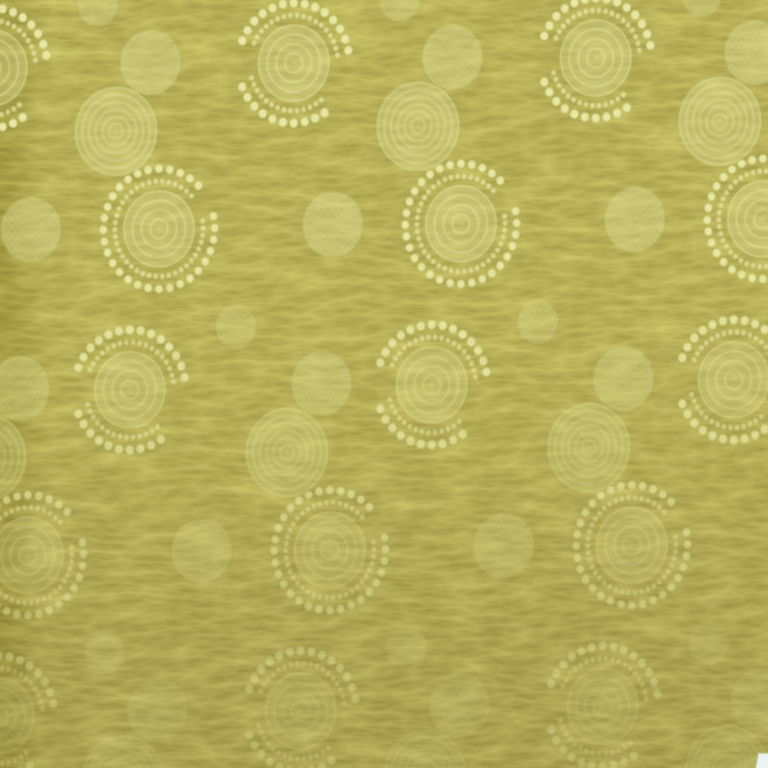
Write a Shadertoy shader that draws this pattern.

```glsl
// Olive heathered cloth with half-drop beaded medallions and pale discs that fade downwards.

const vec2 REPEAT = vec2(0.3932, 0.422);
const float TAU = 6.28318;

float softness() { return max(1.2 / iResolution.y, 0.0022); }

float fill(float d) { return 1.0 - smoothstep(-softness(), softness(), d); }

vec2 hash2(vec2 p) {
    return fract(sin(vec2(dot(p, vec2(127.1, 311.7)), dot(p, vec2(269.5, 183.3)))) * 4375.85);
}

// Distance to the nearest scattered cell point
float cellular(vec2 p) {
    vec2 cell = floor(p);
    float nearest = 2.0;
    for (int j = -1; j <= 1; j++)
        for (int i = -1; i <= 1; i++) {
            vec2 c = cell + vec2(i, j);
            nearest = min(nearest, length(c + hash2(c) - p));
        }
    return nearest;
}

// Local coordinates of the closest copy of a motif; alternate rows shift sideways
vec2 place(vec2 p, vec2 offset) {
    vec2 q = p - vec2(0.207, 0.702) - offset;
    float row = round(-q.y / REPEAT.y);
    q.y += row * REPEAT.y;
    q.x -= 0.0045 * row + 0.218 * mod(row, 2.0);
    q.x -= REPEAT.x * round(q.x / REPEAT.x);
    return vec2(q.x, q.y / 1.08);
}

// 1 outside the gap (centre angle, half width), 0 inside
float outsideGap(float angle, vec2 gap) {
    float d = mod(angle - gap.x + 0.5 * TAU, TAU) - 0.5 * TAU;
    return step(gap.y, abs(d));
}

float beads(vec2 q, float radius, float count, float size, vec2 gapA, vec2 gapB) {
    float stepAngle = TAU / count;
    float a = round(atan(q.y, q.x) / stepAngle) * stepAngle;
    float bead = fill(length(q - radius * vec2(cos(a), sin(a))) - size);
    return bead * outsideGap(a, gapA) * outsideGap(a, gapB);
}

// Tinted disc with evenly spaced thin rings and a centre dot
float ringedDisc(vec2 q, float radius, float rings, float tint, float line) {
    float r = length(q), gap = radius / rings;
    float d = abs(fract(r / gap + 0.5) - 0.5) * gap;
    return fill(r - radius - 0.001) * (tint + line * fill(d - 0.0012));
}

float medallion(vec2 q, float beadSize, vec2 gapA, vec2 gapB) {
    float m = ringedDisc(q, 0.046, 4.0, 0.3, 0.34);
    m = max(m, 0.75 * beads(q, 0.0575, 42.0, 0.0031, gapA, gapB));
    return max(m, beads(q, 0.0725, 32.0, beadSize, gapA, gapB));
}

// Plain woven disc with a slanted slit on its right side
float wovenDisc(vec2 q, float radius) {
    float slit = fill(abs(dot(q, vec2(-0.6, 0.8))) - 0.0012) * smoothstep(0.0, radius, q.x);
    float weave = 0.36 + 0.04 * sin(q.x * 700.0) * sin(q.y * 600.0);
    return fill(length(q) - radius) * weave * (1.0 - 0.7 * slit);
}

void mainImage(out vec4 fragColor, in vec2 fragCoord) {
    vec2 uv = fragCoord / iResolution.xy;
    vec2 p = uv - vec2(0.0, 0.0166 * (uv.x - 0.207));

    // Heathered ground
    vec2 grain = p + vec2(0.0, 0.003 * sin(p.x * 23.0 + p.y * 31.0));
    float streaks = 0.11 * (cellular(grain * vec2(15.0, 75.0)) - 0.46)
                  + 0.07 * (cellular(grain * vec2(42.0, 160.0) + 7.0) - 0.46);
    vec3 color = mix(vec3(0.675, 0.645, 0.325), vec3(0.73, 0.70, 0.35), smoothstep(0.0, 0.6, uv.y));
    color += streaks * vec3(1.0, 1.0, 0.8);
    color -= 0.07 * (1.0 - smoothstep(0.0, 0.07, uv.x));

    // Medallions: one open on both sides, one with a small gap
    float thread = medallion(place(p, vec2(-0.038, -0.209)), 0.0052, vec2(3.14, 0.3), vec2(-0.38, 0.42));
    thread = max(thread, medallion(place(p, vec2(0.0)), 0.0048, vec2(0.5, 0.22), vec2(0.5, 0.22)));

    // Ringed disc and three plain discs
    thread = max(thread, ringedDisc(place(p, vec2(-0.056, 0.128)), 0.053, 6.0, 0.3, 0.26));
    thread = max(thread, wovenDisc(place(p, vec2(-0.011, 0.217)), 0.039));
    thread = max(thread, wovenDisc(place(p, vec2(-0.167, 0.002)), 0.039));
    thread = max(thread, 0.8 * wovenDisc(place(p, vec2(0.1, -0.129)), 0.026));

    // Print fades towards the bottom and wears unevenly
    float fade = mix(0.3, 1.0, smoothstep(-0.05, 0.8, uv.y));
    fade *= 0.9 + 0.2 * cellular(p * vec2(60.0, 110.0));
    color = mix(color, vec3(0.91, 0.91, 0.65), clamp(thread * fade, 0.0, 1.0));

    // Bare lower right corner
    float corner = fill(max(0.986 - uv.x + 0.2 * (uv.y - 0.01), uv.y - 0.019));
    color = mix(color, vec3(0.92, 0.95, 0.95), corner);

    fragColor = vec4(color, 1.0);
}
```
